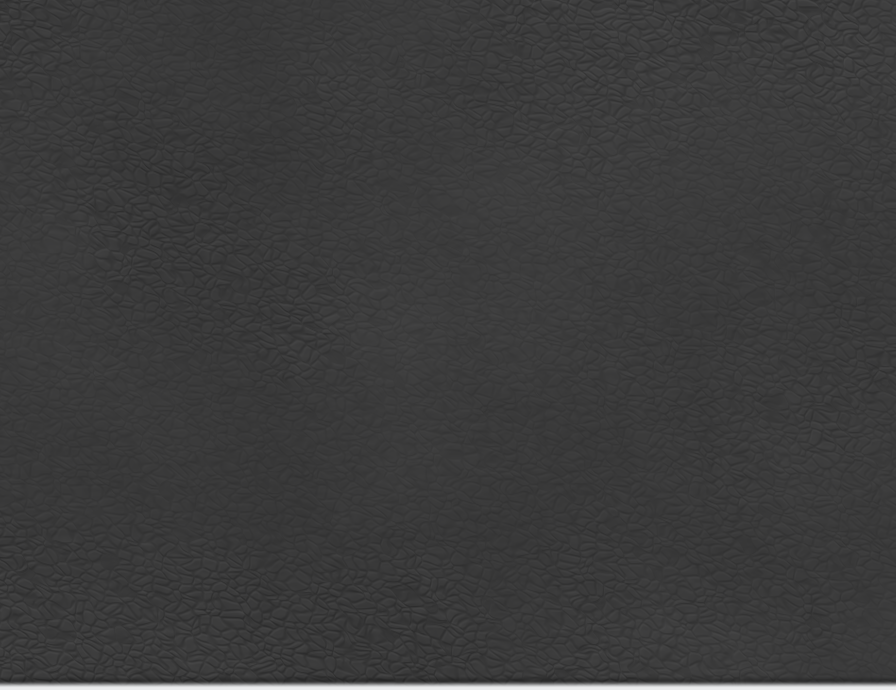
Write a WebGL 2 fragment shader that draws this texture.

```glsl
#version 300 es
precision highp float;

uniform vec2 u_resolution;
out vec4 outColor;

// Lengths are fractions of the canvas height
const vec3 LEATHER = vec3(0.232, 0.232, 0.233);
const vec3 BACKDROP = vec3(0.92, 0.925, 0.93);
const vec2 GRAIN_FREQ = vec2(58.0, 86.0);
const float GRAIN_TILT = -0.22;
const float GRAIN_WARP = 0.55;
const float CREASE_WIDTH = 0.42;
const float CREASE_DARKNESS = 0.030;
const float RELIEF_STEP = 0.0032;
const float RELIEF_GAIN = 0.036;
const float MOTTLE_GAIN = 0.040;
const float FIBRE_GAIN = 0.014;
const float EDGE_TOP = 0.0135;
const float EDGE_BOTTOM = 0.003;
const float SHADOW_HEIGHT = 0.017;
const float SHADOW_DARKNESS = 0.22;

float hash(vec2 p) {
    return fract(sin(dot(p, vec2(127.1, 311.7))) * 43758.5453);
}

vec2 hash2(vec2 p) {
    return vec2(hash(p), hash(p + vec2(37.2, 17.9)));
}

float noise(vec2 p) {
    vec2 cell = floor(p);
    vec2 f = fract(p);
    f = f * f * (3.0 - 2.0 * f);
    float low = mix(hash(cell), hash(cell + vec2(1.0, 0.0)), f.x);
    float high = mix(hash(cell + vec2(0.0, 1.0)), hash(cell + vec2(1.0)), f.x);
    return mix(low, high, f.y);
}

float fbm(vec2 p) {
    float sum = 0.0;
    float amplitude = 0.5;
    for (int i = 0; i < 4; i++) {
        sum += amplitude * noise(p);
        p = mat2(1.6, 1.2, -1.2, 1.6) * p + 7.3;
        amplitude *= 0.5;
    }
    return sum / 0.9375;
}

// Gap between the two nearest cell centres: zero on the creases
float creaseGap(vec2 p) {
    vec2 cell = floor(p);
    vec2 f = fract(p);
    float nearest = 8.0;
    float second = 8.0;
    for (int y = -1; y <= 1; y++) {
        for (int x = -1; x <= 1; x++) {
            vec2 offset = vec2(float(x), float(y));
            float d = length(offset + hash2(cell + offset) - f);
            second = min(second, max(nearest, d));
            nearest = min(nearest, d);
        }
    }
    return second - nearest;
}

// Height of the pebbled surface, 0 in the creases and about 1 on the grains
float grainHeight(vec2 p) {
    vec2 q = p * GRAIN_FREQ;
    q.y -= GRAIN_TILT * q.x;
    q += GRAIN_WARP * (vec2(noise(q * 0.7), noise(q * 0.7 + 41.0)) - 0.5) * 2.0;
    float pebble = smoothstep(0.0, CREASE_WIDTH, creaseGap(q));
    return mix(pebble, noise(q * 1.3 + 9.0), 0.4);
}

void main() {
    vec2 p = gl_FragCoord.xy / u_resolution.y;

    // Broad variation in tone and in the depth of the grain
    float mottle = fbm(p * vec2(3.2, 3.8) + 3.0) - 0.5;
    float depth = mix(0.45, 1.15, smoothstep(0.3, 0.7, fbm(p * 3.0 + 21.0)));

    // Pebbles lit from above
    float height = grainHeight(p);
    float above = grainHeight(p + vec2(-0.3, 1.0) * RELIEF_STEP);
    float tone = RELIEF_GAIN * depth * (height - above);
    tone += CREASE_DARKNESS * depth * (height - 0.66);

    // Fine flat fibres and soft mottling
    tone += FIBRE_GAIN * (noise(p * vec2(95.0, 190.0)) - 0.5);
    tone += MOTTLE_GAIN * mottle;
    vec3 color = LEATHER + tone;

    // Shaded lower rim over the pale backdrop
    float shadow = 1.0 - smoothstep(EDGE_TOP, SHADOW_HEIGHT + 0.004, p.y);
    color *= 1.0 - SHADOW_DARKNESS * shadow;
    float backdrop = 1.0 - smoothstep(EDGE_BOTTOM, EDGE_TOP, p.y);
    color = mix(color, BACKDROP, backdrop);

    outColor = vec4(color, 1.0);
}
```
